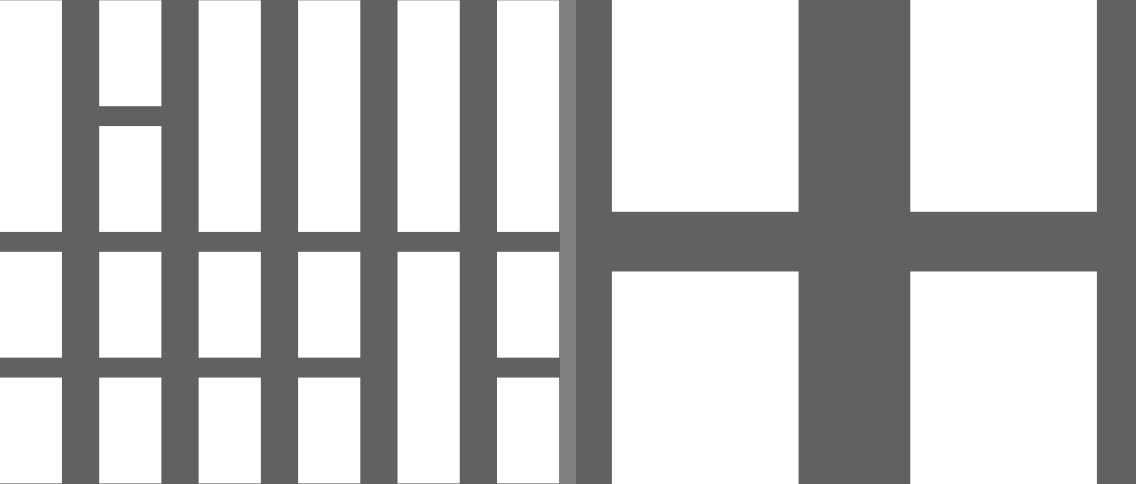
Left: the whole. Right: its middle third, enlarged.
Give the GLSL for this pattern, as a WebGL 2 fragment shader.

```glsl
#version 300 es
precision highp float;
// A grey lattice over white: six columns by four rows of upright panes.
// Each pixel finds its nearest pane and measures the distance to its sides;
// a bit mask per rail tells in which columns the rail is left out.

uniform vec2 u_resolution;
out vec4 fragColor;

// Lengths are fractions of the canvas width and height.
const vec2 GRID = vec2(6.0, 4.0);          // panes across and up
const vec2 PITCH = vec2(0.1776, 0.2598);   // step from pane to pane
const vec2 PANE = vec2(0.1111, 0.2187);    // size of one pane
const vec2 START = vec2(-0.0005, 0.0012);  // lower left corner of the first pane
const vec3 BAR_COLOR = vec3(0.38);
const vec3 PANE_COLOR = vec3(1.0);

// Rails from bottom to top; bit n is set where column n has the rail.
const int RAILS[5] = int[5](63, 47, 63, 2, 63);

bool hasRail(int rail, int column) {
    return ((RAILS[rail] >> column) & 1) == 1;
}

void main() {
    vec2 uv = gl_FragCoord.xy / u_resolution;

    // Nearest pane and the offset from its centre.
    vec2 fromFirst = uv - START - 0.5 * PANE;
    vec2 cell = clamp(floor(fromFirst / PITCH + 0.5), vec2(0.0), GRID - 1.0);
    vec2 offset = fromFirst - cell * PITCH;

    // Smooth coverage along each axis, one pixel wide at the edges.
    vec2 inside = (0.5 * PANE - abs(offset)) * u_resolution;
    vec2 coverage = clamp(inside + 0.5, 0.0, 1.0);

    // Without a rail the pane runs on into its neighbour.
    int rail = int(cell.y) + (offset.y > 0.0 ? 1 : 0);
    if (!hasRail(rail, int(cell.x))) coverage.y = 1.0;

    fragColor = vec4(mix(BAR_COLOR, PANE_COLOR, coverage.x * coverage.y), 1.0);
}
```
